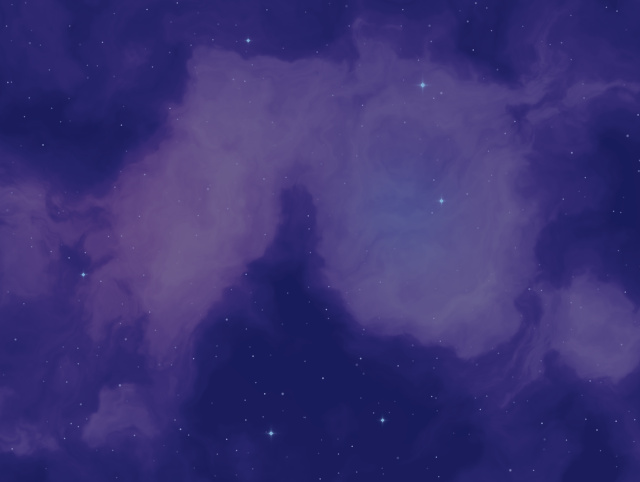
Write a Shadertoy shader that draws this texture.

```glsl
// Violet nebula: soft drifting clouds over a deep indigo sky with small stars and glints.
#define CLOUD_SCALE 2.3
#define WARP 0.16
#define BASE_TONE 0.15
#define BILLOW 0.85
#define RIM 0.13
#define WISP 0.07
#define STAR_GRID 26.0
#define STAR_SHARE 0.36
#define GLINT_GRID 3.0
#define GLINT_SHARE 0.6
#define STAR_COLOR vec3(0.60, 0.64, 0.82)
#define GLINT_COLOR vec3(0.50, 0.68, 0.84)

// Sky ramp from deepest indigo to pale lilac
const vec3 RAMP[6] = vec3[6](
    vec3(0.10, 0.11, 0.36), vec3(0.15, 0.14, 0.42), vec3(0.22, 0.18, 0.47),
    vec3(0.29, 0.24, 0.51), vec3(0.35, 0.30, 0.54), vec3(0.39, 0.36, 0.56));

// Cloud masses: centre, radius, weight
const vec4 MASSES[11] = vec4[11](
    vec4(0.02, 0.50, 0.16, 0.40), vec4(0.30, 0.45, 0.24, 0.42),
    vec4(0.42, 0.68, 0.20, 0.30), vec4(0.72, 0.66, 0.22, 0.45),
    vec4(0.98, 0.76, 0.16, 0.35), vec4(0.95, 0.44, 0.20, 0.55),
    vec4(1.27, 0.30, 0.14, 0.50), vec4(0.22, 0.12, 0.18, 0.20),
    vec4(1.25, 0.88, 0.14, 0.25), vec4(0.66, 0.40, 0.12, -0.30),
    vec4(0.45, 0.93, 0.20, 0.20));

vec3 hash3(vec2 p) {
    vec3 q = fract(p.xyx * vec3(0.1031, 0.1030, 0.0973));
    q += dot(q, q.yxz + 33.33);
    return fract((q.xxy + q.yzz) * q.zyx);
}

float cornerSlope(vec2 cell, vec2 offset) {
    float angle = 6.2832 * hash3(cell + 71.0).x;
    return dot(vec2(cos(angle), sin(angle)), offset);
}

float gradientNoise(vec2 p) {
    vec2 i = floor(p), f = fract(p);
    vec2 u = f * f * f * (f * (f * 6.0 - 15.0) + 10.0);
    vec2 e = vec2(1.0, 0.0);
    return mix(mix(cornerSlope(i, f), cornerSlope(i + e, f - e), u.x),
               mix(cornerSlope(i + e.yx, f - e.yx), cornerSlope(i + 1.0, f - 1.0), u.x), u.y);
}

float fbm(vec2 p) {
    float sum = 0.0, amp = 0.5;
    for (int i = 0; i < 6; i++) {
        sum += amp * gradientNoise(p);
        p = mat2(1.6, 1.2, -1.2, 1.6) * p + 17.3;
        amp *= 0.5;
    }
    return sum;
}

float glow(vec2 p, vec2 centre, float radius) {
    vec2 d = (p - centre) / radius;
    return exp(-dot(d, d));
}

float cloudTone(vec2 p) {
    // Bend the masses into drifting shapes
    vec2 drift = vec2(fbm(p * CLOUD_SCALE + 3.1), fbm(p * CLOUD_SCALE + 41.7));
    vec2 q = p + WARP * 1.6 * drift;
    float tone = BASE_TONE;
    for (int i = 0; i < 11; i++)
        tone += MASSES[i].w * glow(q, MASSES[i].xy, MASSES[i].z);
    tone += BILLOW * fbm(q * CLOUD_SCALE * 1.4 + drift + 9.0);

    // Crisper billow edges and fine slanted wisps
    float edge = tone + 0.35 * fbm(q * 9.0 + 2.0 * drift);
    tone += RIM * (smoothstep(0.40, 0.54, edge) - 0.5);
    vec2 along = mat2(0.87, -0.5, 0.5, 0.87) * q;
    float strand = fbm(along * vec2(5.0, 15.0) + 4.0 * drift);
    tone += WISP * (0.6 - 4.0 * abs(strand)) * smoothstep(0.25, 0.6, tone);
    return tone;
}

float starField(vec2 p, float grid, float share, float pixel) {
    vec2 cell = floor(p * grid);
    vec3 rnd = hash3(cell + grid);
    vec3 kind = hash3(cell + 7.0 * grid);
    vec2 d = fract(p * grid) - (0.15 + 0.7 * rnd.xy);
    float radius = 0.0007 + 0.0016 * pow(kind.x, 6.0);
    float disc = 1.0 - smoothstep(0.0, radius + pixel, length(d) / grid);
    return step(rnd.z, share) * disc * (0.2 + 0.8 * kind.y * kind.y);
}

float glints(vec2 p, float pixel) {
    vec2 cell = floor(p * GLINT_GRID);
    vec3 rnd = hash3(cell + 23.0);
    vec2 d = abs(fract(p * GLINT_GRID) - (0.2 + 0.6 * rnd.xy)) / GLINT_GRID;
    float size = mix(0.006, 0.022, pow(hash3(cell + 5.0).x, 2.0));
    // Long upright rays, short diagonal rays, core and halo
    vec2 s = vec2(d.x + d.y, abs(d.x - d.y)) * 0.707;
    float width = 0.0006 + 0.5 * pixel;
    float rays = exp(-min(d.x, d.y) / width) * exp(-max(d.x, d.y) / (0.5 * size));
    rays += 0.6 * exp(-s.y / width) * exp(-s.x / (0.22 * size));
    float core = exp(-dot(d, d) / (0.03 * size * size + pixel * pixel));
    float halo = 0.16 * exp(-length(d) / (0.5 * size));
    return step(rnd.z, GLINT_SHARE) * min(rays + core + halo, 1.0);
}

void mainImage(out vec4 fragColor, in vec2 fragCoord) {
    vec2 p = fragCoord / iResolution.y;
    float pixel = 1.0 / iResolution.y;
    float tone = clamp(cloudTone(p), 0.0, 1.0);

    // Sky colour with a magenta left and a blue heart
    float level = min(tone * 5.0, 4.999);
    int k = int(level);
    vec3 color = mix(RAMP[k], RAMP[k + 1], fract(level));
    color += vec3(0.035, -0.012, -0.015) * glow(p, vec2(0.30, 0.52), 0.30) * smoothstep(0.2, 0.6, tone);
    color += vec3(-0.035, 0.02, 0.03) * glow(p, vec2(0.84, 0.56), 0.12);

    // Stars, dimmed by thick cloud
    float stars = starField(p, STAR_GRID, STAR_SHARE, pixel)
                + starField(p + 5.0, STAR_GRID * 0.4, 0.5, pixel);
    color = mix(color, STAR_COLOR, min(stars, 1.0) * mix(1.0, 0.45, tone));
    color = mix(color, GLINT_COLOR, glints(p, pixel));
    fragColor = vec4(color, 1.0);
}
```
